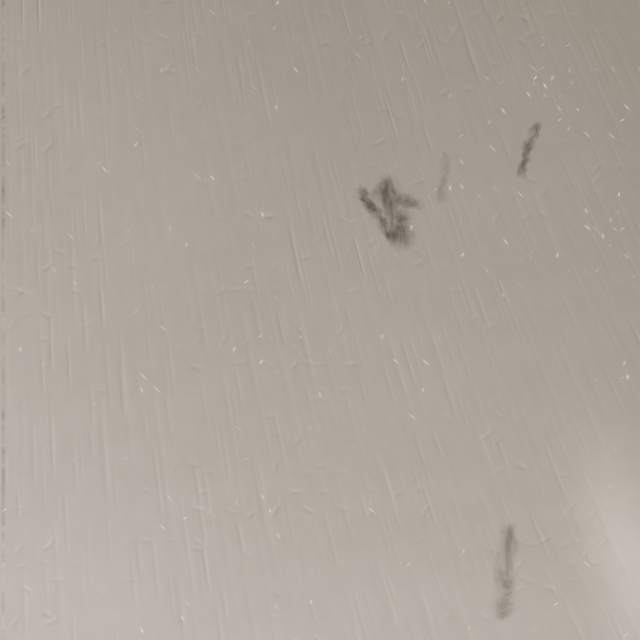
Give the GLSL for this texture, as a Shadertoy shader.

```glsl
// Brushed, faintly scuffed warm grey plastic with fanning scratches, glints and dark smudges.

const vec3 SHADE_COLOR = vec3(0.612, 0.579, 0.538);
const vec3 LIGHT_COLOR = vec3(0.743, 0.715, 0.685);
const vec3 SHEEN_COLOR = vec3(0.80, 0.78, 0.75);
const vec3 SMUDGE_COLOR = vec3(0.36, 0.335, 0.30);
const vec3 GLINT_COLOR = vec3(0.89, 0.87, 0.83);
const float FAN = 0.48;             // how quickly scratches lean towards the right
const float SCRATCH_DEPTH = 0.043;
const float CRINKLE_DEPTH = 0.050;
const float MOTTLE_DEPTH = 0.007;

float hash(vec2 p) {
    vec3 q = fract(p.xyx * vec3(0.1031, 0.1030, 0.0973));
    q += dot(q, q.yzx + 33.33);
    return fract((q.x + q.y) * q.z);
}

vec2 hash2(vec2 p) {
    return vec2(hash(p), hash(p + 57.3));
}

// Smooth mottling from layered, warped sines, about -1 to 1
float mottle(vec2 p) {
    float sum = 0.0, gain = 0.5;
    for (int i = 0; i < 4; i++) {
        p = mat2(0.8, 0.6, -0.6, 0.8) * p * 1.7 + 1.3;
        p += 0.7 * sin(p.yx * 0.8);
        sum += gain * sin(p.x) * sin(p.y);
        gain *= 0.7;
    }
    return sum;
}

// One long scratch per cell: bright ridge with a dark flank
float scratches(vec2 p, vec2 cell, float width, float density, float seed) {
    float column = floor(p.x / cell.x);
    p.y += cell.y * hash(vec2(column, seed));
    vec2 id = vec2(column, floor(p.y / cell.y)) + seed * 17.0;
    vec2 f = fract(p / cell) - 0.5;
    vec2 r = hash2(id);
    float across = (f.x - (r.x - 0.5) * 0.5 - 0.12 * (r.y - 0.5) * f.y) * cell.x;
    float reach = mix(0.18, 0.46, r.y);
    float along = 1.0 - smoothstep(reach * 0.35, reach, abs(f.y));
    float ridge = exp(-pow(across / width, 2.0));
    float flank = exp(-pow((across + width * 1.9) / (width * 1.2), 2.0));
    float strength = step(hash(id + 9.1), density) * mix(0.25, 1.0, hash(id + 4.7));
    return (ridge - 0.75 * flank) * along * strength;
}

// Short embossed arcs, mostly lying across the scratches
float crinkles(vec2 p, float cell, float seed) {
    vec2 id = floor(p / cell) + seed * 31.0;
    vec2 r = hash2(id);
    vec2 f = fract(p / cell) - 0.5 - (r - 0.5) * 0.35;
    float angle = (hash(id + 2.9) - 0.35) * 1.8;
    f = mat2(cos(angle), -sin(angle), sin(angle), cos(angle)) * f;
    float d = (f.y + (r.x - 0.5) * 2.2 * f.x * f.x) * cell / 0.0038;
    float fade = 1.0 - smoothstep(0.05, 0.32, abs(f.x));
    return d * exp(-d * d) * fade * step(0.45, r.y) * mix(0.4, 1.2, hash(id + 6.3));
}

// Tiny bright flecks of mixed length and strength
float glints(vec2 p, float cell, float density) {
    vec2 id = floor(p / cell);
    vec2 r = hash2(id + 71.0);
    vec2 f = (fract(p / cell) - 0.5 - (r - 0.5) * 0.4) * cell;
    f.x += f.y * (r.x - 0.5) * 2.4;
    float fleck = exp(-dot(f * f, 1.0 / vec2(3.5e-6, mix(4e-6, 2e-5, r.x))));
    return fleck * step(hash(id + 13.0), density) * mix(0.15, 1.0, r.y * r.y);
}

// Soft-edged line from a to b
float smear(vec2 p, vec2 a, vec2 b, float radius) {
    vec2 ab = b - a;
    float h = clamp(dot(p - a, ab) / dot(ab, ab), 0.0, 1.0);
    return 1.0 - smoothstep(0.0, radius, length(p - a - ab * h));
}

float patchAt(vec2 p, vec2 center, float radius) {
    return exp(-dot(p - center, p - center) / (radius * radius));
}

void mainImage(out vec4 fragColor, in vec2 fragCoord) {
    vec2 uv = fragCoord / iResolution.xy;
    vec2 fan = vec2(uv.x * exp(-FAN * (1.0 - uv.y)), uv.y);

    // Broad lighting and the sheen in the lower right corner
    float tone = 0.49 + 0.80 * (0.5 - uv.y) - 0.42 * (uv.x - 0.5) + 0.08 * mottle(uv * 3.0);
    vec3 color = mix(SHADE_COLOR, LIGHT_COLOR, clamp(tone, -0.05, 1.05));
    vec2 s = uv - vec2(0.985, 0.12);
    s.x += 0.25 * s.y;
    float sheen = exp(-dot(s * s, 1.0 / vec2(0.0042, 0.026)));
    color = mix(color, SHEEN_COLOR, 0.7 * sheen);

    // Fanning scratches, from fine grain to long marks
    float relief = 0.5 * scratches(fan, vec2(0.011, 0.17), 0.0016, 0.7, 1.0);
    relief += 0.45 * scratches(fan + 0.37, vec2(0.017, 0.26), 0.0026, 0.65, 2.0);
    relief += 0.9 * scratches(fan + 0.71, vec2(0.036, 0.13), 0.0017, 0.45, 3.0);
    relief *= 0.8 + 0.7 * mottle(uv * 5.0 + 4.0);
    color += SCRATCH_DEPTH * relief;

    // Patchy crinkles and faint surface unevenness
    float patches = smoothstep(-0.3, 0.5, mottle(uv * 7.0 + 2.0));
    float bumps = crinkles(uv, 0.057, 1.0) + crinkles(uv + 0.023, 0.039, 2.0);
    color += CRINKLE_DEPTH * bumps * patches + MOTTLE_DEPTH * mottle(fan * vec2(80.0, 34.0));

    // Dark smudges with soft, ragged outlines
    vec2 q = uv + 0.006 * vec2(mottle(uv * 48.0), mottle(uv * 48.0 + 7.0));
    float dark = 0.80 * smear(q, vec2(0.566, 0.700), vec2(0.610, 0.632), 0.012);
    dark = max(dark, 0.78 * smear(q, vec2(0.604, 0.706), vec2(0.627, 0.628), 0.027));
    dark = max(dark, 0.50 * smear(q, vec2(0.590, 0.697), vec2(0.652, 0.681), 0.014));
    dark = max(dark, 0.68 * smear(q, vec2(0.835, 0.797), vec2(0.815, 0.730), 0.011));
    dark = max(dark, 0.20 * smear(q, vec2(0.697, 0.755), vec2(0.688, 0.690), 0.011));
    dark = max(dark, 0.38 * smear(q, vec2(0.796, 0.165), vec2(0.786, 0.045), 0.021));
    dark *= 0.85 + 0.6 * mottle(uv * vec2(85.0, 45.0));
    color = mix(color, SMUDGE_COLOR, clamp(dark, 0.0, 0.85));

    // Glints, denser in a few scuffed spots
    float scuffs = patchAt(uv, vec2(0.86, 0.87), 0.05) + patchAt(uv, vec2(0.95, 0.63), 0.04)
                 + 0.7 * patchAt(uv, vec2(0.44, 0.46), 0.04);
    float sparkle = glints(uv, 0.021, 0.04 + 0.5 * scuffs)
                  + glints(uv + 0.313, 0.013, 0.01 + 0.4 * scuffs);
    color = mix(color, GLINT_COLOR, 0.75 * min(sparkle, 1.0));

    // Thin worn seam along the left border, broken into darker and paler bits
    float seam = exp(-pow((uv.x - 0.005) / 0.0025, 2.0));
    color -= seam * (0.03 + 0.08 * mottle(vec2(1.0, uv.y * 45.0)));

    fragColor = vec4(clamp(color, 0.0, 1.0), 1.0);
}
```
